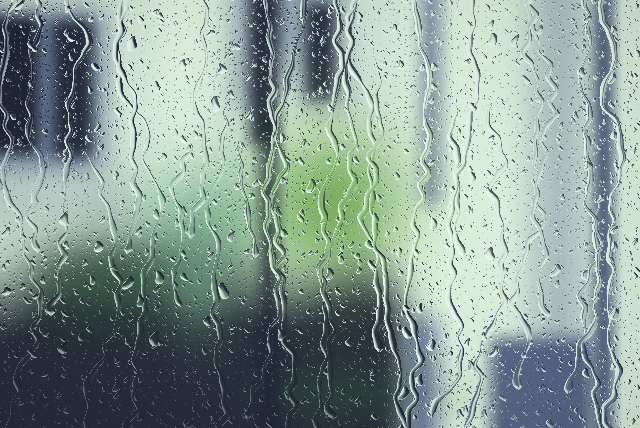
Give the GLSL for this texture, as a Shadertoy shader.

```glsl
// Rain on a window: a blurred garden and house seen through wet glass.
// Drops and winding rivulets form a height field; its slope bends the
// view behind it and gives each water bead a bright and a dark side.

#define RIVULETS 25
#define RIVULET_WIDTH 0.0066
#define DROP_LAYERS 8
#define COARSEST_GRID 14.0
#define LAYER_RATIO 1.29
#define REFRACTION 0.09
#define SLOPE_STEP 0.0015
#define GLINT 0.86
#define SHADE 0.76

const vec3 PALE  = vec3(0.86, 0.94, 0.86);
const vec3 MIST  = vec3(0.61, 0.69, 0.72);
const vec3 SLATE = vec3(0.34, 0.41, 0.55);
const vec3 NAVY  = vec3(0.12, 0.14, 0.20);
const vec3 HEDGE = vec3(0.18, 0.31, 0.23);
const vec3 LEAF  = vec3(0.46, 0.66, 0.35);
const vec3 TEAL  = vec3(0.50, 0.70, 0.58);
const vec3 WHITE = vec3(0.91, 0.98, 0.93);
const vec2 LIGHT = vec2(-0.60, -0.80);

float hash1(float n) {
    n = fract(n * 0.1031);
    n *= n + 33.33;
    return fract(n * (n + n));
}

vec3 hash3(vec2 p) {
    vec3 q = fract(p.xyx * vec3(0.1031, 0.1030, 0.0973));
    q += dot(q, q.yxz + 33.33);
    return fract((q.xxy + q.yzz) * q.zyx);
}

float noise(float x) {
    float i = floor(x), f = fract(x);
    return mix(hash1(i), hash1(i + 1.0), f * f * (3.0 - 2.0 * f));
}

float softBox(vec2 p, vec2 centre, vec2 halfSize, float blur) {
    vec2 e = smoothstep(-blur, blur, halfSize - abs(p - centre));
    return e.x * e.y;
}

float softBlob(vec2 p, vec2 centre, vec2 radius) {
    vec2 q = (p - centre) / radius;
    return exp(-dot(q, q));
}

// The out-of-focus view behind the glass
vec3 scene(vec2 p) {
    vec3 c = mix(PALE, MIST, 0.22 * noise(p.x * 7.0 + 3.0));
    // windows of the house
    c = mix(c, SLATE, 0.85 * softBox(p, vec2(0.08, 0.79), vec2(0.16, 0.19), 0.06));
    c = mix(c, NAVY, 0.97 * softBox(p, vec2(0.03, 0.80), vec2(0.06, 0.16), 0.03));
    c = mix(c, NAVY, 0.90 * softBox(p, vec2(0.17, 0.79), vec2(0.045, 0.16), 0.03));
    c = mix(c, SLATE, 0.55 * softBox(p, vec2(0.68, 0.90), vec2(0.13, 0.16), 0.06));
    c = mix(c, NAVY, 0.92 * softBox(p, vec2(0.62, 0.84), vec2(0.035, 0.18), 0.03));
    c = mix(c, NAVY, 0.88 * softBox(p, vec2(0.75, 0.88), vec2(0.035, 0.11), 0.03));
    c = mix(c, PALE, 0.70 * softBlob(p, vec2(0.68, 0.76), vec2(0.03, 0.10)));
    // wall and its posts on the right
    c = mix(c, SLATE, 0.75 * softBox(p, vec2(1.01, 0.80), vec2(0.022, 0.28), 0.04));
    c = mix(c, MIST, 0.75 * softBox(p, vec2(1.31, 0.60), vec2(0.06, 0.60), 0.07));
    c = mix(c, SLATE * 0.85, 0.90 * softBox(p, vec2(1.415, 0.50), vec2(0.024, 0.70), 0.025));
    // ground, hedge and foliage
    float ground = 1.0 - smoothstep(0.23, 0.46, p.y - 0.09 * (noise(p.x * 6.0) - 0.5));
    ground *= 1.0 - smoothstep(0.88, 1.03, p.x);
    c = mix(c, MIST, 0.5 * softBox(p, vec2(0.10, 0.54), vec2(0.20, 0.06), 0.08));
    c = mix(c, TEAL, 0.85 * softBlob(p, vec2(0.48, 0.47), vec2(0.17, 0.16)));
    c = mix(c, NAVY, 0.96 * ground);
    c = mix(c, HEDGE, 0.80 * softBlob(p, vec2(0.27, 0.35), vec2(0.22, 0.11)));
    c = mix(c, TEAL * 0.8, 0.70 * softBlob(p, vec2(0.47, 0.34), vec2(0.08, 0.12)));
    c = mix(c, LEAF, 0.97 * softBlob(p, vec2(0.78, 0.52), vec2(0.17, 0.18)));
    c = mix(c, HEDGE, 0.50 * softBlob(p, vec2(0.80, 0.08), vec2(0.20, 0.07)));
    c = mix(c, NAVY, 0.75 * softBox(p, vec2(0.63, 0.34), vec2(0.022, 0.40), 0.03));
    // parked car
    c = mix(c, SLATE, 0.80 * softBox(p, vec2(0.99, 0.08), vec2(0.035, 0.18), 0.05));
    c = mix(c, SLATE * 0.9, 0.95 * softBox(p, vec2(1.27, 0.07), vec2(0.12, 0.14), 0.035));
    return c;
}

float dome(float d2) {
    float t = max(1.0 - d2, 0.0);
    return t * smoothstep(0.0, 0.35, t);
}

float meander(float y, float id) {
    return 0.090 * (noise(y * 2.5 + id * 17.3) - 0.5)
         + 0.040 * (noise(y * 11.0 + id * 31.7) - 0.5)
         + 0.020 * (noise(y * 34.0 + id * 71.1) - 0.5);
}

float rivulets(vec2 p) {
    float h = 0.0;
    for (int i = 0; i < RIVULETS; i++) {
        float id = float(i) + 1.0;
        vec3 r = hash3(vec2(id, 5.0 * id));
        float x = p.x - 1.5 * (id - 1.0 + r.x) / float(RIVULETS);
        if (abs(x) > 0.1) continue;
        float top = r.y > 0.45 ? 1.3 : 0.45 + r.y;
        float end = r.z > 0.5 ? -0.3 : 0.9 * r.z;
        float path = meander(p.y, id);
        float slope = (meander(p.y + 0.004, id) - path) / 0.004;
        float bead = exp(-pow((p.y - end - 0.015) * 55.0, 2.0));
        float w = RIVULET_WIDTH * (0.35 + noise(p.y * 30.0 + id * 9.0) + 0.6 * bead);
        w *= smoothstep(end, end + 0.015, p.y) * smoothstep(top, top - 0.12, p.y);
        float d = (x - path) / (sqrt(1.0 + slope * slope) * max(w, 0.0005));
        h = max(h, w * dome(d * d));
    }
    return h;
}

float drops(vec2 p) {
    float h = 0.0, grid = COARSEST_GRID;
    for (int i = 0; i < DROP_LAYERS; i++) {
        float fine = float(i) / float(DROP_LAYERS - 1);
        vec2 g = p * grid + 7.31 * float(i + 1);
        g.y += 9.0 * hash1(floor(g.x) + 40.0 * float(i));
        vec2 cell = floor(g) + 57.0 * float(i);
        vec3 a = hash3(cell), b = hash3(cell + 19.7);
        float r = mix(0.07, 0.20, a.z * a.z);
        vec2 q = (fract(g) - 0.5 - 0.3 * (a.xy - 0.5)) / r;
        // crooked pear shape: leaning, long and wider at the foot
        q.x += 0.8 * (b.x - 0.5) * q.y;
        q.y /= mix(0.8, 1.5, b.y);
        q.x *= 1.25 + 0.4 * q.y;
        q.x += 0.3 * sin(2.6 * q.y + 6.3 * a.x);
        float present = step(b.z, mix(0.38, 0.60, fine));
        h = max(h, present * mix(1.0, 0.7, fine) * r / grid * dome(dot(q, q)));
        grid *= LAYER_RATIO;
    }
    return h;
}

float water(vec2 p) { return max(rivulets(p), drops(p)); }

void mainImage(out vec4 fragColor, in vec2 fragCoord) {
    vec2 p = fragCoord / iResolution.y;
    p.x *= 1.5 * iResolution.y / iResolution.x;
    float h = water(p);
    vec2 normal = vec2(h - water(p + vec2(SLOPE_STEP, 0.0)),
                       h - water(p + vec2(0.0, SLOPE_STEP))) / SLOPE_STEP;
    vec3 c = scene(p - REFRACTION * clamp(normal, -2.0, 2.0));

    // bright lower left side, dark upper right side
    float facing = dot(normal, LIGHT);
    float glow = mix(0.38, 1.0, smoothstep(0.05, 0.5, p.y + 0.2 * p.x));
    c = mix(c, NAVY, SHADE * smoothstep(0.25, 1.4, -facing));
    c = mix(c, WHITE, GLINT * glow * smoothstep(0.2, 1.2, facing));

    vec2 v = p / vec2(1.5, 1.0) - 0.5;
    c *= 1.03 - 0.22 * dot(v, v);
    fragColor = vec4(clamp(c, 0.0, 1.0), 1.0);
}
```
